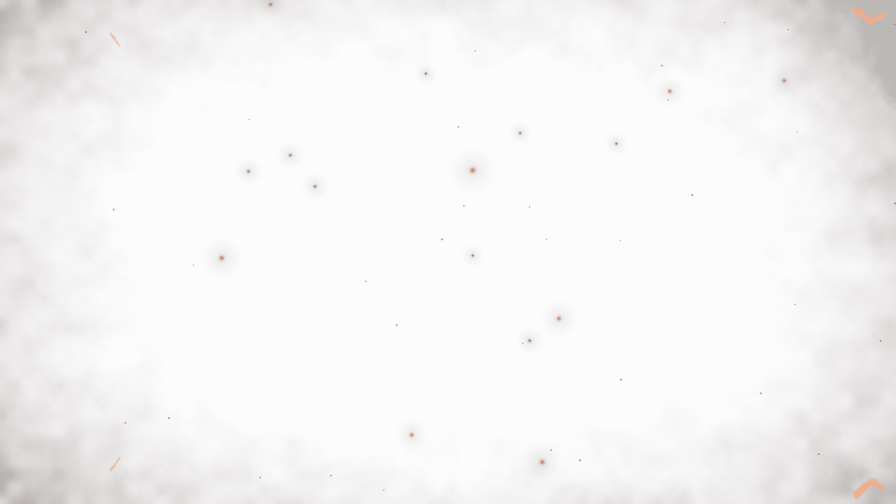
Give the GLSL for this background, as a Shadertoy shader.

```glsl
// A pale sky: noisy grey mist gathers at the rim of a near-white field.
// Haloed stars use radial falloffs, dust specks use a hashed grid,
// and the coral wisps are capsule distances mirrored top to bottom.

const vec3 PAPER = vec3(0.99, 0.987, 0.987);
const vec3 MIST  = vec3(0.72, 0.70, 0.695);
const vec3 CORAL = vec3(0.93, 0.68, 0.55);
const vec3 EMBER = vec3(0.76, 0.48, 0.36);
const vec3 SLATE = vec3(0.46, 0.42, 0.42);

// Bright stars: x, y, size, in units of the canvas height
const vec3 STARS[16] = vec3[16](
    vec3(0.938, 0.662, 1.0), vec3(0.440, 0.488, 0.9), vec3(0.493, 0.660, 0.6),
    vec3(0.576, 0.692, 0.6), vec3(0.625, 0.630, 0.6), vec3(0.845, 0.854, 0.5),
    vec3(1.329, 0.819, 0.7), vec3(1.556, 0.840, 0.7), vec3(1.109, 0.368, 0.8),
    vec3(1.051, 0.324, 0.6), vec3(0.817, 0.137, 0.7), vec3(1.076, 0.083, 0.9),
    vec3(0.938, 0.493, 0.5), vec3(1.032, 0.736, 0.5), vec3(1.223, 0.715, 0.5),
    vec3(0.537, 0.991, 0.7));

float hash(vec2 p) {
    vec3 q = fract(p.xyx * 0.1031);
    q += dot(q, q.yzx + 33.33);
    return fract((q.x + q.y) * q.z);
}

float noise(vec2 p) {
    vec2 i = floor(p), f = fract(p);
    f = f * f * (3.0 - 2.0 * f);
    return mix(mix(hash(i), hash(i + vec2(1, 0)), f.x),
               mix(hash(i + vec2(0, 1)), hash(i + vec2(1, 1)), f.x), f.y);
}

float fbm(vec2 p) {
    float sum = 0.0, amp = 0.5;
    for (int i = 0; i < 4; i++) {
        sum += amp * noise(p);
        p = p * 2.03 + 17.0;
        amp *= 0.5;
    }
    return sum;
}

float capsule(vec2 p, vec2 a, vec2 b) {
    vec2 pa = p - a, ba = b - a;
    return length(pa - ba * clamp(dot(pa, ba) / dot(ba, ba), 0.0, 1.0));
}

float fill(float d, float radius, float soft) {
    return 1.0 - smoothstep(radius - soft, radius + soft, d);
}

// Mist density from a soft superellipse broken up by noise
float mistAmount(vec2 p, vec2 center) {
    vec2 q = pow(abs((p - center) / center), vec2(2.6));
    float cloud = fbm(p * 17.0) - 0.47;
    float rim = max(q.x + 0.8 * q.y - 0.42 + 0.6 * cloud, 0.0);
    float mottle = 0.7 + 0.6 * noise(p * 34.0);
    return min(0.56 * pow(rim, 1.25) * mottle, 1.0);
}

vec3 addStar(vec3 col, vec2 p, vec3 star) {
    float d = length(p - star.xy) / star.z;
    col -= 0.022 * fill(d, 0.036, 0.014) + 0.05 * exp(-d * d / 0.0003);
    float core = exp(-d * d / 0.000026);
    return mix(col, mix(SLATE, EMBER, smoothstep(0.4, 0.75, star.z)), 0.9 * core);
}

// One possible speck in each grid cell
float dust(vec2 p, float cell, float soft) {
    vec2 id = floor(p / cell);
    vec2 spot = 0.15 + 0.7 * vec2(hash(id + 3.1), hash(id + 8.7));
    float d = length(p - (id + spot) * cell);
    float radius = mix(0.0008, 0.0018, hash(id + 21.0));
    return step(hash(id + 40.0), 0.5) * fill(d, radius, soft);
}

void mainImage(out vec4 fragColor, in vec2 fragCoord) {
    vec2 p = fragCoord / iResolution.y;
    vec2 center = 0.5 * iResolution.xy / iResolution.y;
    float soft = 0.8 / iResolution.y;

    // Mist, with a flat denser patch and its haze in the upper right corner
    float mist = mistAmount(p, center);
    vec2 corner = 2.0 * center - p;
    float patchEdge = corner.x + 0.55 * corner.y + 0.09 * (fbm(p * 20.0) - 0.5);
    mist += 0.3 * (1.0 - smoothstep(0.08, 0.34, patchEdge));
    mist = mix(min(mist, 1.0), 0.93, fill(patchEdge, 0.115, 0.02));
    vec3 col = mix(PAPER, MIST, mist);

    // Coral wisps, mirrored about the horizontal middle
    vec2 m = vec2(p.x, 0.5 + abs(p.y - 0.5));
    float wobble = 0.008 * (noise(p * 110.0) - 0.5);
    float branch = min(capsule(m, vec2(1.700, 0.980), vec2(1.727, 0.956)),
                       capsule(m, vec2(1.727, 0.956), vec2(1.750, 0.967)));
    float streak = capsule(m, vec2(0.220, 0.933), vec2(0.237, 0.909));
    col = mix(col, CORAL, 0.95 * fill(branch + wobble, 0.007, 0.002 + soft));
    col = mix(col, CORAL, 0.65 * fill(streak + 0.3 * wobble, 0.002, 0.001 + soft));

    // Specks and haloed stars
    col = mix(col, SLATE, 0.75 * dust(p, 0.14, soft));
    for (int i = 0; i < 16; i++) col = addStar(col, p, STARS[i]);

    fragColor = vec4(clamp(col, 0.0, 1.0), 1.0);
}
```
